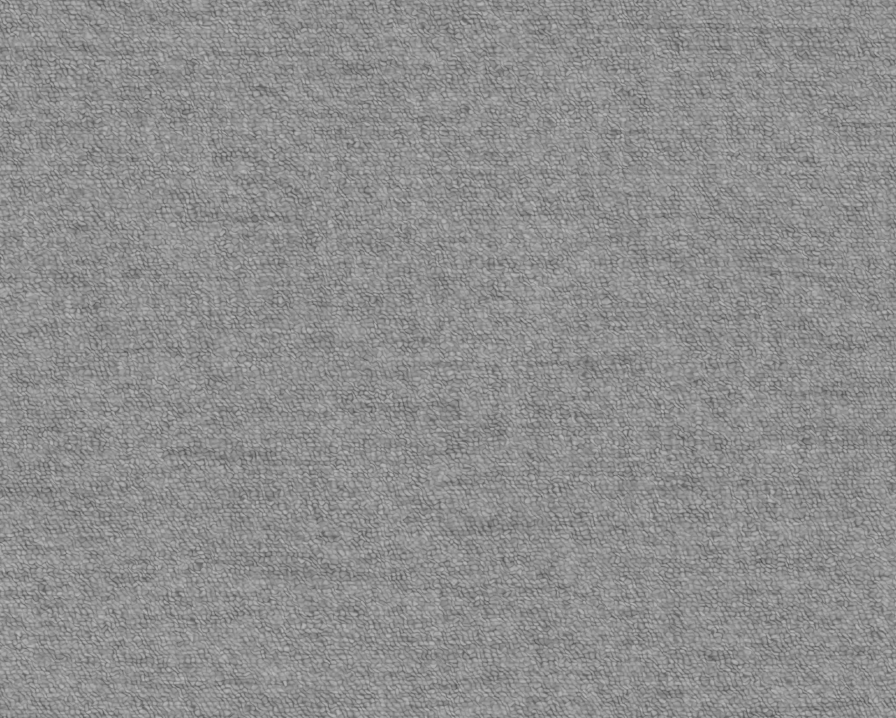
Give the GLSL for this texture, as a Shadertoy shader.

```glsl
// Plain grey woven upholstery cloth, seen flat and close up.
// Slanted stitches on a crimped, staggered grid leave uneven dark gaps;
// stretched noise adds faint slubs, and fine noise adds loose fibres.

float hash(vec2 p) {
    return fract(sin(dot(p, vec2(127.1, 311.7))) * 43758.5453);
}

float noise(vec2 p) {
    vec2 cell = floor(p);
    vec2 f = fract(p);
    f = f * f * (3.0 - 2.0 * f);
    return mix(mix(hash(cell), hash(cell + vec2(1, 0)), f.x),
               mix(hash(cell + vec2(0, 1)), hash(cell + vec2(1, 1)), f.x), f.y);
}

// Brightness of the cloth at p, in units of canvas height
float cloth(vec2 p) {
    // Thread grid, bent slowly across the cloth and crimped at every stitch
    vec2 thread = p * vec2(128.0, 162.0);
    vec2 crimp = vec2(noise(thread * 0.8 + 9.0), noise(thread * vec2(1.1, 0.6) + 53.0)) - 0.5;
    thread.y += 1.2 * noise(p * vec2(4.0, 9.0));
    thread.x += 1.5 * noise(p * vec2(12.0, 5.0) + 40.0);
    thread += crimp * vec2(0.9, 0.85);
    float row = floor(thread.y);
    thread.x += 0.5 * mod(row, 2.0) + 0.6 * hash(vec2(row, 7.0));

    // One slanted stitch per cell, the slant differing from stitch to stitch
    vec2 id = vec2(floor(thread.x), row);
    vec2 d = fract(thread) - 0.5;
    d.y += (0.2 + 0.6 * hash(id + 31.0)) * d.x;
    float stitch = 1.0 - smoothstep(0.18, 0.68, length(d * vec2(0.9, 1.1)));

    // Gaps of uneven depth and a slight tone of each stitch
    float gap = (1.0 - stitch) * (0.45 + 1.1 * noise(thread * 0.7 + 21.0));
    float tone = 0.566 - 0.15 * (gap - 0.41);
    tone += 0.075 * (hash(id) - 0.5) * stitch;

    // Slubs along the weft, with a few darker runs, and along the warp
    tone += 0.03 * (noise(vec2(p.x * 9.0, row * 1.3)) - 0.5);
    tone -= 0.045 * smoothstep(0.7, 0.95, noise(vec2(p.x * 16.0, row + 300.0)));
    tone += 0.02 * (noise(p * vec2(120.0, 7.0) + 80.0) - 0.5);

    // Loose fibres and broad, soft shading
    tone += 0.13 * (noise(p * vec2(310.0, 340.0)) - 0.5);
    tone += 0.012 * (noise(p * 5.0 + 17.0) - 0.5);
    return tone;
}

void mainImage(out vec4 fragColor, in vec2 fragCoord) {
    // Average four samples per pixel to smooth the stitch edges
    float tone = 0.0;
    for (int i = 0; i < 4; i++) {
        vec2 offset = vec2(i % 2, i / 2) * 0.5 - 0.25;
        tone += 0.25 * cloth((fragCoord + offset) / iResolution.y);
    }
    fragColor = vec4(vec3(tone), 1.0);
}
```
